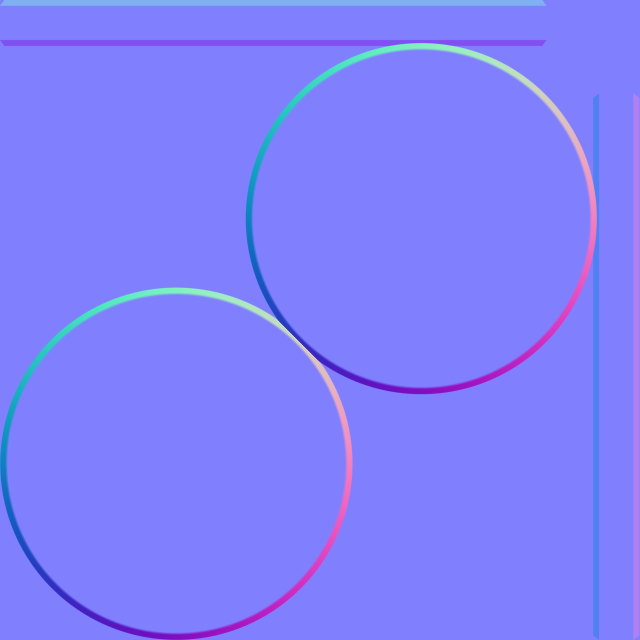
Reproduce this texture map procedurally as a WebGL 1 fragment shader.

```glsl
precision highp float;
// Tangent-space normal map: two touching discs with bevelled rims, and two
// raised strips along the top and right. Each bevel is a masked tilt
// direction, which is added to the flat normal colour.

uniform vec2 u_resolution;

const vec3 FLAT_NORMAL = vec3(0.502, 0.502, 1.0);

// Colour of a surface leaning towards a direction in the plane.
vec3 tiltColor(vec2 lean, float blue) {
  return vec3(FLAT_NORMAL.xy + lean, blue);
}

// Coverage of a shape from its signed inside distance.
float cover(float inside, float pixel) {
  return smoothstep(-0.5 * pixel, 0.5 * pixel, inside);
}

// Rim of a disc: crisp outside, softly fading inwards.
vec3 addRim(vec3 color, vec2 offset, float radius, float pixel) {
  float dist = length(offset);
  vec2 outward = offset / max(dist, 0.0001);
  float fade = smoothstep(radius - 0.0125, radius - 0.0070, dist);
  float rim = fade * cover(radius - dist, pixel);
  return mix(color, tiltColor(outward * 0.445, 0.75), rim);
}

// Both long edges of a strip, with mitred ends; q = (along, across).
vec3 addStrip(vec3 color, vec2 q, vec2 axis, float pixel) {
  float depth = abs(q.y) - 0.0267;
  float ends = min(q.x, 0.8542 - q.x) - 0.75 * depth;
  float inside = min(min(depth, 0.0093 - depth), ends);
  vec2 lean = axis * sign(q.y) * 0.19;
  return mix(color, tiltColor(lean, 0.95), cover(inside, pixel));
}

void main() {
  vec2 p = gl_FragCoord.xy / u_resolution;
  float pixel = 1.5 / min(u_resolution.x, u_resolution.y);
  vec3 color = FLAT_NORMAL;

  // Raised strips: horizontal at the top, vertical at the right.
  color = addStrip(color, vec2(p.x, p.y - 0.9642), vec2(0.0, 1.0), pixel);
  color = addStrip(color, vec2(p.y, p.x - 0.9629), vec2(1.0, 0.0), pixel);

  // Discs meet along the line halfway between their centres.
  vec2 upper = p - vec2(0.6583, 0.6584);
  vec2 lower = p - vec2(0.2756, 0.2754);
  float side = cover(length(lower) - length(upper), pixel);
  vec3 upperColor = addRim(color, upper, 0.2743, pixel);
  vec3 lowerColor = addRim(color, lower, 0.2752, pixel);
  color = mix(lowerColor, upperColor, side);

  gl_FragColor = vec4(color, 1.0);
}
```
